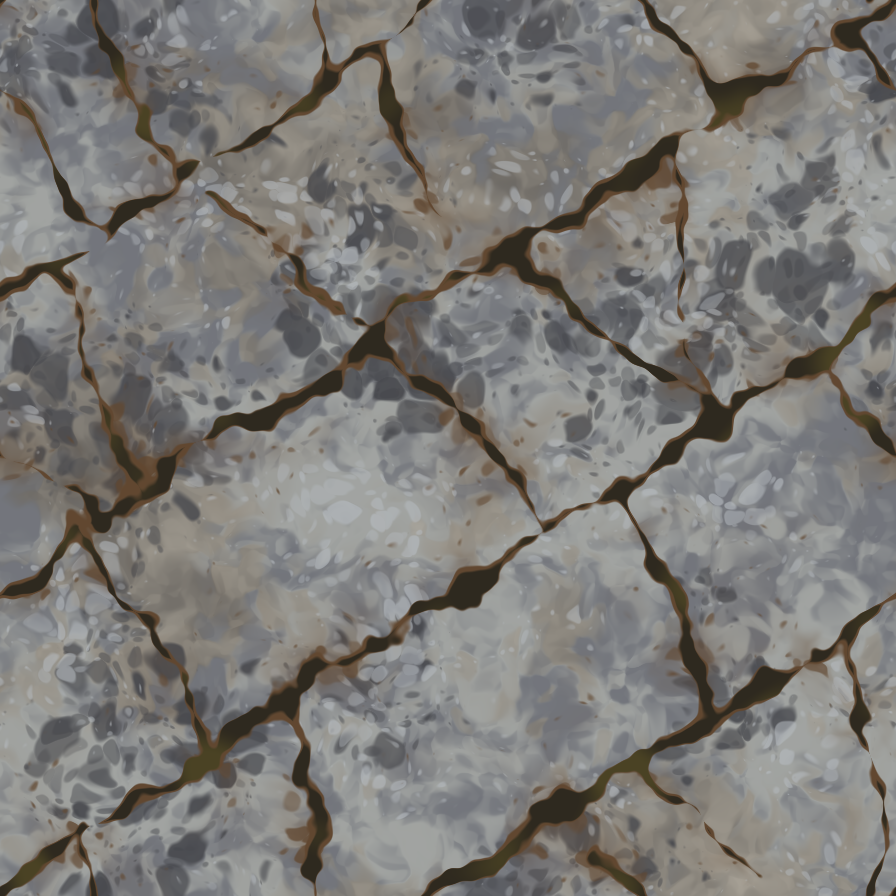
This texture is drawn by a three.js fragment shader. Its source:

```glsl
varying vec2 vUv;

const vec3 PALE = vec3(0.71, 0.73, 0.75);
const vec3 LIGHT = vec3(0.63, 0.64, 0.63);
const vec3 COOL = vec3(0.45, 0.46, 0.485);
const vec3 WARM = vec3(0.51, 0.485, 0.445);
const vec3 SLATE = vec3(0.27, 0.275, 0.295);
const vec3 RUST = vec3(0.38, 0.28, 0.19);
const vec3 CORE = vec3(0.18, 0.16, 0.12);
const vec3 OLIVE = vec3(0.29, 0.26, 0.14);

vec2 hash2(vec2 c) {
  vec3 q = fract(c.xyx * vec3(0.1031, 0.1030, 0.0973));
  q += dot(q, q.yzx + 33.33);
  return fract((q.xx + q.yz) * q.zy);
}

// Gradient noise that wraps after a whole number of cells
float corner(vec2 cell, vec2 f, vec2 o, float period, float seed) {
  float angle = 6.28318 * hash2(mod(cell + o, period) + seed * 71.0).x;
  return dot(vec2(cos(angle), sin(angle)), f - o);
}
float gradNoise(vec2 p, float period, float seed) {
  vec2 cell = floor(p * period), f = p * period - cell;
  vec2 u = f * f * f * (f * (f * 6.0 - 15.0) + 10.0);
  float low = mix(corner(cell, f, vec2(0, 0), period, seed),
                  corner(cell, f, vec2(1, 0), period, seed), u.x);
  float high = mix(corner(cell, f, vec2(0, 1), period, seed),
                   corner(cell, f, vec2(1, 1), period, seed), u.x);
  return 1.4 * mix(low, high, u.y);
}
float fbm(vec2 p, float period, float seed) {
  float sum = 0.0;
  for (int i = 0; i < 4; i++) {
    float scale = exp2(float(i));
    sum += 0.6 / scale * gradNoise(p, period * scale, seed + float(i));
  }
  return sum;
}
vec2 warp(vec2 p, float period, float amount, float seed) {
  return p + amount * vec2(gradNoise(p, period, seed), gradNoise(p, period, seed + 1.0));
}

// x: soft-edged patches of random tone, y: round dabs, grown by density
vec2 grains(vec2 p, float period, float seed, float density) {
  vec2 cell = floor(p * period), f = p * period - cell;
  float tone = 0.0, weight = 0.0, cover = 0.0;
  for (int y = -1; y <= 1; y++) for (int x = -1; x <= 1; x++) {
    vec2 o = vec2(x, y);
    vec2 id = mod(cell + o, period) + seed * 71.0;
    vec2 look = hash2(id + 37.0);
    float d = length(f - o - 0.1 - 0.8 * hash2(id));
    float w = exp(-9.0 * d * d);
    tone += w * look.x;
    weight += w;
    float radius = (0.15 + 0.5 * look.y) * density;
    float dab = 1.0 - smoothstep(radius - 0.1, radius + 0.06, d);
    cover = max(cover, dab * smoothstep(0.0, 0.25, density) * (0.5 + 0.5 * look.x));
  }
  return vec2(tone / weight, cover);
}

float smoothMin(float a, float b, float k) {
  float h = max(k - abs(a - b), 0.0) / k;
  return min(a, b) - 0.25 * h * h * k;
}

// Signed distance to long slanting cracks joined by steep cross cracks
float crackDistance(vec2 p) {
  vec2 q = warp(warp(p, 5.0, 0.03, 20.0), 17.0, 0.016, 23.0);
  vec2 lattice = vec2(2.0 * q.x - 3.0 * q.y, 4.0 * q.x + 2.0 * q.y);
  vec2 spacing = vec2(0.277, 0.224);
  vec2 cell = floor(lattice), f = lattice - cell;
  float swell = 0.008 * gradNoise(p, 6.0, 26.0) + 0.009 * gradNoise(p, 24.0, 27.0);
  float d = abs(fract(lattice.x + 0.5) - 0.5) * spacing.x - 0.0065 - swell;
  for (int j = -1; j <= 1; j++) for (int i = -1; i <= 1; i++) {
    vec2 o = vec2(i, j);
    // The sheared lattice closes on itself after sixteen cells
    float id = mod(dot(cell + o, vec2(2.0, 3.0)), 16.0);
    vec2 place = hash2(vec2(id, 311.0)), kind = hash2(vec2(id, 457.0));
    vec2 r = f - o;
    float along = kind.y > 0.5 ? r.x : 1.0 - r.x;
    float reach = min(1.0, 0.45 + 1.2 * fract(kind.y * 7.0));
    float side = r.y - place.x - (place.y - 0.5) * 1.2 * clamp(r.x, 0.0, 1.0);
    float over = max(max(-along, along - reach), 0.0);
    float cross = length(vec2(side, over) * spacing.yx) - 0.005 - 0.7 * swell;
    if (kind.x < 0.92) d = smoothMin(d, cross, 0.02);
  }
  return d + 0.005 * gradNoise(p, 52.0, 29.0);
}

void main() {
  vec2 p = vUv;
  vec2 q = warp(warp(p, 13.0, 0.018, 1.0), 46.0, 0.007, 3.0);

  // Mottled stone
  float coarse = grains(q, 19.0, 10.0, 0.0).x;
  float fine = grains(q, 47.0, 11.0, 0.0).x;
  float speck = grains(q, 88.0, 15.0, 0.0).x;
  float tone = 0.4 * coarse + 0.38 * fine + 0.22 * speck + 0.5 * fbm(p, 3.0, 5.0);
  vec3 color = mix(COOL, LIGHT, smoothstep(0.2, 0.72, tone));
  float warmth = fbm(p, 3.0, 40.0) + 0.4 * (fine - 0.5);
  color = mix(color, WARM * (0.78 + 0.45 * tone), 0.8 * smoothstep(-0.05, 0.3, warmth));

  // Clustered slate dabs and pale flecks
  float cluster = smoothstep(-0.1, 0.32, fbm(p, 4.0, 50.0));
  color = mix(color, SLATE, 0.9 * grains(q, 22.0, 12.0, cluster).y);
  color = mix(color, SLATE, 0.55 * grains(q, 46.0, 13.0, 0.85 * cluster).y);
  float sparkle = smoothstep(-0.15, 0.5, fbm(p, 6.0, 60.0));
  color = mix(color, PALE, 0.65 * grains(q, 48.0, 14.0, sparkle).y);

  // Rusty blots around dark cracks with crisp rims
  float d = crackDistance(p);
  float stain = smoothstep(0.0, 0.4, fbm(q, 9.0, 70.0) + 0.05);
  float nearby = exp(-55.0 * max(d, 0.0));
  color = mix(color, RUST, stain * (0.05 + 0.4 * nearby));
  color = mix(color, RUST, 0.8 * grains(q, 34.0, 16.0, stain * (0.2 + 0.8 * nearby)).y);
  color = mix(color, RUST, 1.0 - smoothstep(-0.001, 0.0015, d));
  float depth = -d - 0.0005 + 0.006 * gradNoise(p, 23.0, 80.0);
  vec3 core = mix(CORE, OLIVE, smoothstep(0.0, 0.6, gradNoise(p, 11.0, 81.0)));
  float inside = 1.0 - smoothstep(-0.0015, 0.001, d);
  color = mix(color, core, inside * smoothstep(0.0, 0.003, depth));
  gl_FragColor = vec4(color, 1.0);
}
```
